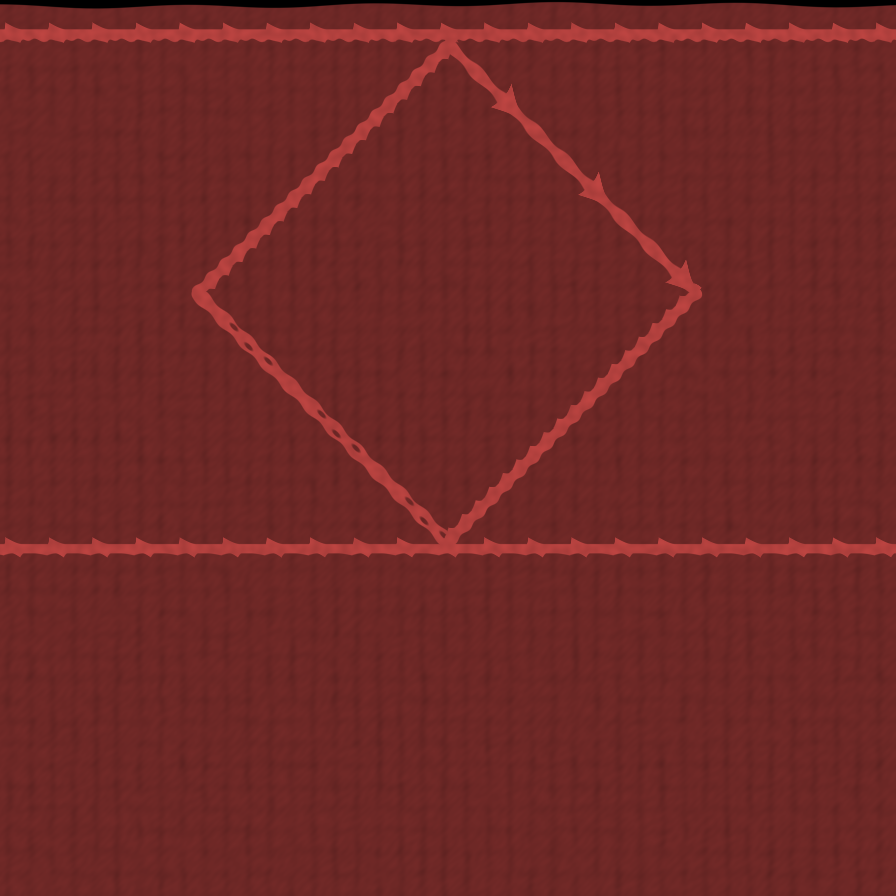
Give the GLSL for this pattern, as a Shadertoy shader.

```glsl
// Red ribbed cloth with barbed cords: two level lines and a diamond, below a dark wavy hem.
const vec3 DYE = vec3(1.0, 0.362, 0.345);
const float CLOTH_LIGHT = 0.427;
const float CORD_LIGHT = 0.70;
const float RIB_STEP = 0.0243;
const float BARB_STEP = 0.0486;
const float TOOTH_STEP = 0.0215;
const float LINK_STEP = 0.138;
const float CORD_HALF = 0.0072;
const float TOP_LINE = 0.9625;
const float LOW_LINE = 0.388;
const float HEM = 0.9941;
const vec2 DIAMOND_TOP = vec2(0.501, 0.950);
const vec2 DIAMOND_LEFT = vec2(0.220, 0.673);
const vec2 DIAMOND_RIGHT = vec2(0.777, 0.673);
const vec2 DIAMOND_LOW = vec2(0.500, 0.395);
const float TAU = 6.2831853;

vec2 hashGradient(vec2 cell) {
    float h = fract(sin(dot(cell, vec2(127.1, 311.7))) * 43758.5);
    return vec2(cos(TAU * h), sin(TAU * h));
}

float gradientNoise(vec2 p) {
    vec2 i = floor(p), f = fract(p);
    vec2 s = f * f * f * (f * (f * 6.0 - 15.0) + 10.0);
    vec2 e = vec2(1, 0);
    float a = dot(hashGradient(i), f);
    float b = dot(hashGradient(i + e.xy), f - e.xy);
    float c = dot(hashGradient(i + e.yx), f - e.yx);
    float d = dot(hashGradient(i + e.xx), f - e.xx);
    return mix(mix(a, b, s.x), mix(c, d, s.x), s.y);
}

// Repeating thorn with its own rise and fall lengths, in periods
float thorn(float u, float centre, float rise, float fall) {
    float q = fract(u - centre + 0.5) - 0.5;
    float k = clamp(1.0 + (q < 0.0 ? q / rise : -q / fall), 0.0, 1.0);
    return k * k * (1.6 - 0.6 * k);
}

// Level cord: thorns above and hooks below
float levelCord(vec2 p, float height, float ripple) {
    float v = p.y - height;
    float u = (p.x - 0.349 + 0.3 * v) / BARB_STEP;
    float above = 0.0048 + 0.0075 * thorn(u, 0.02, 0.08, 0.34);
    float below = 0.0056 + 0.0045 * thorn(u, 0.22, 0.16, 0.12)
                + 0.0022 * thorn(u, 0.85, 0.30, 0.22);
    below += ripple * (0.5 + 0.5 * sin(TAU * u * 3.0));
    return v > 0.0 ? v - above : -v - below;
}

// Position along and across a segment, with round-capped distance
vec3 segmentFrame(vec2 p, vec2 a, vec2 b) {
    vec2 along = normalize(b - a), q = p - a;
    float t = dot(q, along);
    float v = dot(q, vec2(-along.y, along.x));
    float over = t - clamp(t, 0.0, length(b - a));
    return vec3(t, v, length(vec2(over, v)));
}

// Cord with a row of teeth on its left side
float toothedCord(vec2 p, vec2 a, vec2 b) {
    vec3 s = segmentFrame(p, a, b);
    float u = s.x / TOOTH_STEP;
    float grow = s.y > 0.0 ? 0.0048 * thorn(u, 0.55, 0.65, 0.25)
                           : 0.0014 * sin(TAU * u);
    return s.z - CORD_HALF * 0.85 - grow;
}

// Cord with arrow-like barbs
float arrowCord(vec2 p, vec2 a, vec2 b) {
    vec3 s = segmentFrame(p, a, b);
    float u = (s.x + 0.8 * abs(s.y)) / LINK_STEP;
    float swell = 0.0016 * sin(TAU * u * 3.0 + 1.0);
    float barb = 0.011 * thorn(u, 0.69, 0.05, 0.10);
    return s.z - CORD_HALF * 0.85 - swell - barb * (s.y > 0.0 ? 1.0 : 0.75);
}

// Cord with small eyelets, three to a link
float linkedCord(vec2 p, vec2 a, vec2 b) {
    vec3 s = segmentFrame(p, a, b);
    float d = s.z - CORD_HALF - 0.0014 * sin(TAU * s.x / LINK_STEP * 4.0);
    for (int i = 0; i < 3; i++) {
        float eye = 0.056 + 0.027 * float(i);
        float t = mod(s.x - eye + 0.5 * LINK_STEP, LINK_STEP) - 0.5 * LINK_STEP;
        float side = i == 1 ? -0.002 : 0.002;
        float hole = length(vec2(t * 0.38, s.y - side)) - 0.0023;
        d = max(d, -hole);
    }
    return d;
}

float clothLight(vec2 p) {
    vec2 q = p + 0.003 * vec2(gradientNoise(p * 35.0), gradientNoise(p * 35.0 + 50.0));
    float seam = pow(0.5 + 0.5 * cos(TAU * (q.x - 0.0586) / RIB_STEP), 3.0);
    float row = pow(0.5 + 0.5 * cos(TAU * q.y / RIB_STEP), 2.0);
    float patchy = 0.7 + 0.8 * gradientNoise(p * vec2(60.0, 30.0) + 9.0);
    float weave = gradientNoise(vec2(p.x + p.y, p.y - p.x) * vec2(55.0, 130.0));
    return CLOTH_LIGHT + 0.010 - (0.036 * seam + 0.016 * row) * patchy + 0.028 * weave;
}

void mainImage(out vec4 fragColor, in vec2 fragCoord) {
    vec2 p = fragCoord / iResolution.xy;
    float soft = 0.8 / min(iResolution.x, iResolution.y);

    float cord = min(levelCord(p, TOP_LINE, 0.0025), levelCord(p, LOW_LINE, 0.0));
    cord = min(cord, toothedCord(p, DIAMOND_TOP, DIAMOND_LEFT));
    cord = min(cord, toothedCord(p, DIAMOND_LOW, DIAMOND_RIGHT));
    cord = min(cord, arrowCord(p, DIAMOND_TOP, DIAMOND_RIGHT));
    cord = min(cord, linkedCord(p, DIAMOND_LEFT, DIAMOND_LOW));

    float cordLight = CORD_LIGHT + 0.08 * gradientNoise(p * 95.0);
    float light = mix(clothLight(p), cordLight, smoothstep(soft, -soft, cord));

    // Wavy hem against the dark
    float hem = HEM + 0.0020 * cos(TAU * (p.x - 0.208) / 0.206)
              + 0.0016 * cos(TAU * (p.x - 0.65));
    light *= smoothstep(soft, -soft, p.y - hem);
    fragColor = vec4(DYE * light, 1.0);
}
```
